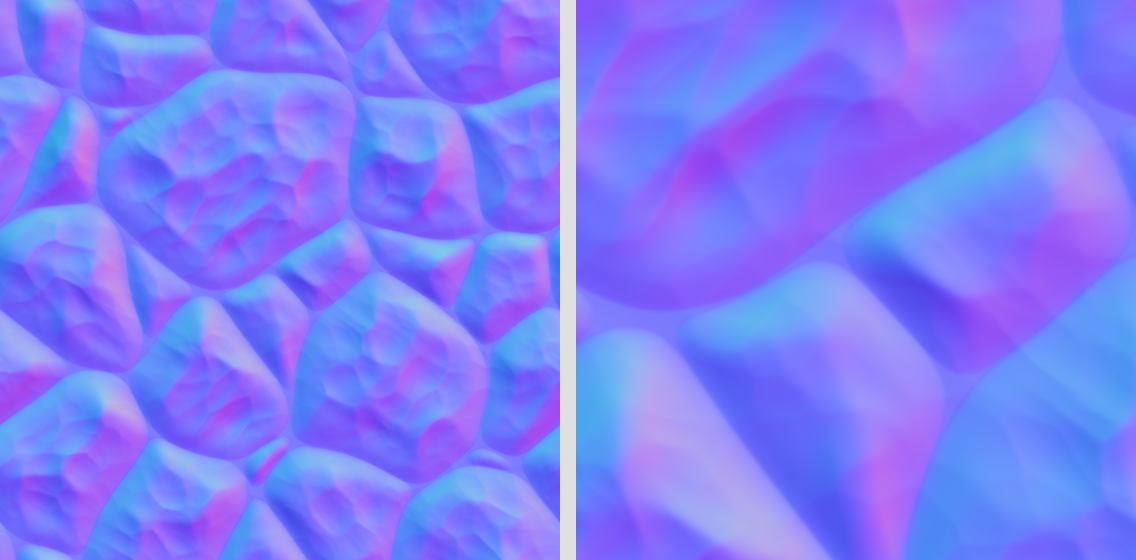
Left: the whole. Right: its middle third, enlarged.
Give the GLSL for this texture map, as a WebGL 1 fragment shader.

```glsl
precision highp float;
// Tiling normal map of a wall of fitted, chiselled field stones.

uniform vec2 u_resolution;

#define STONES 5.0              // stone sites along each side (whole number)
#define SIZE_SPREAD 1.05        // difference between small and large stones
#define RIM_SLOPE 0.36          // steepness of the rounded rims
#define RIM_WIDTH 0.025         // width of the rims
#define CREASE 0.003            // softness of the joints
#define FACET_SLOPE 0.14        // steepest plane of a stone face
#define FACE_TILT 0.09          // how far faces rise towards the top
#define DENT_DEPTH 0.034        // depth of the chiselled hollows
#define RELIEF vec2(0.88, 0.92) // strength of the slopes across and up
#define LEAN vec2(-0.02, -0.04) // overall lean of the surface
#define SAMPLE_STEP 0.0024      // slope sampling distance
#define SEED 17.0

const float TAU = 6.2831853;

vec3 hash3(vec2 p) {
  vec3 q = fract(vec3(p.xyx) * vec3(0.1031, 0.1030, 0.0973));
  q += dot(q, q.yxz + 33.33);
  return fract((q.xxy + q.yzz) * q.zyx);
}

// Polynomial minimum, exact once the values differ by more than k
float smoothMin(float a, float b, float k) {
  float h = max(k - abs(a - b), 0.0) / k;
  return min(a, b) - h * h * k * 0.25;
}

// Wrapping cellular noise: smooth bowls separated by narrow ridges
float hollows(vec2 p, float count) {
  vec2 x = p * count, base = floor(x);
  float sum = 0.0;
  for (int j = -1; j <= 1; j++)
    for (int i = -1; i <= 1; i++) {
      vec2 id = base + vec2(float(i), float(j));
      vec3 h = hash3(mod(id, count) + SEED + count);
      vec2 d = id + 0.05 + 0.9 * h.xy - x;
      sum += exp(-20.0 * (dot(d, d) + 0.4 * h.z));
    }
  return -log(sum + 0.000001) / 20.0;
}

// Site position in xy, size weight in z
vec3 stoneSite(vec2 id) {
  vec3 h = hash3(mod(id, STONES) + SEED);
  return vec3(id + h.xy, SIZE_SPREAD * h.z * h.z);
}

// Face of one stone: a few random planes cut through a tilted slab
float stoneFace(vec2 id, vec2 offset) {
  vec3 h = hash3(mod(id, STONES) + SEED * 3.0);
  float face = 1.0;
  for (int i = 0; i < 3; i++) {
    float k = float(i);
    float angle = TAU * (h.x + k * 0.31 + 0.1 * h.y);
    float slope = FACET_SLOPE * (0.2 + 0.8 * fract(h.z + k * 0.618));
    float plane = slope * dot(vec2(cos(angle), sin(angle)), offset);
    face = smoothMin(face, plane + 0.010 * fract(h.y + k * 0.37), 0.004);
  }
  face += 0.004 + FACE_TILT * offset.y;
  return face / (1.0 + abs(face) / 0.035);
}

float surfaceHeight(vec2 p) {
  // Bend the joints a little
  vec2 q = p + 0.010 * sin(TAU * (2.0 * p.yx + vec2(0.1, 0.6)))
             + 0.004 * sin(TAU * (5.0 * p.yx + 2.0 * p + vec2(0.4, 0.2)));
  vec2 x = q * STONES, base = floor(x);

  // Weighted Voronoi: find the stone that owns this point
  float best = 100.0;
  vec2 ownId = base;
  vec3 own = vec3(0.0);
  for (int j = -2; j <= 2; j++)
    for (int i = -2; i <= 2; i++) {
      vec2 id = base + vec2(float(i), float(j));
      vec3 site = stoneSite(id);
      vec2 d = site.xy - x;
      float power = dot(d, d) - site.z;
      if (power < best) { best = power; own = site; ownId = id; }
    }

  // Distance to its joints, with rounded corners
  float edge = 1.0;
  for (int j = -2; j <= 2; j++)
    for (int i = -2; i <= 2; i++) {
      vec3 site = stoneSite(base + vec2(float(i), float(j)));
      vec2 d = site.xy - x;
      float gap = length(site.xy - own.xy);
      if (gap > 0.001)
        edge = smoothMin(edge, (dot(d, d) - site.z - best) / (2.0 * gap), 0.12);
    }
  edge = max(edge, 0.0) / STONES;
  edge *= edge / (edge + CREASE);

  // Rounded rim, wider on large stones
  float width = RIM_WIDTH * (0.75 + 0.6 * own.z / SIZE_SPREAD);
  float rim = RIM_SLOPE * smoothMin(edge, width, 0.6 * width);

  // Chiselled face, fading out towards the joints
  vec2 bent = q + 0.012 * sin(TAU * (3.0 * q.yx + vec2(0.7, 0.3)))
                + 0.003 * sin(TAU * (9.0 * q.yx + 4.0 * q + vec2(0.2, 0.8)));
  float face = stoneFace(ownId, (x - own.xy) / STONES);
  face += DENT_DEPTH * (hollows(bent, 8.0) - 0.22);
  face += DENT_DEPTH * 0.28 * (hollows(bent.yx, 17.0) - 0.22);
  float inside = smoothstep(0.0, 2.4 * width, edge);
  return rim + inside * face + 0.0015 * hollows(bent, 29.0);
}

void main() {
  vec2 p = gl_FragCoord.xy / u_resolution;
  float h = surfaceHeight(p);
  vec2 slope = vec2(surfaceHeight(p + vec2(SAMPLE_STEP, 0.0)),
                    surfaceHeight(p + vec2(0.0, SAMPLE_STEP))) - h;
  vec3 normal = normalize(vec3(LEAN - RELIEF * slope / SAMPLE_STEP, 1.0));
  gl_FragColor = vec4(0.5 + 0.5 * normal, 1.0);
}
```
